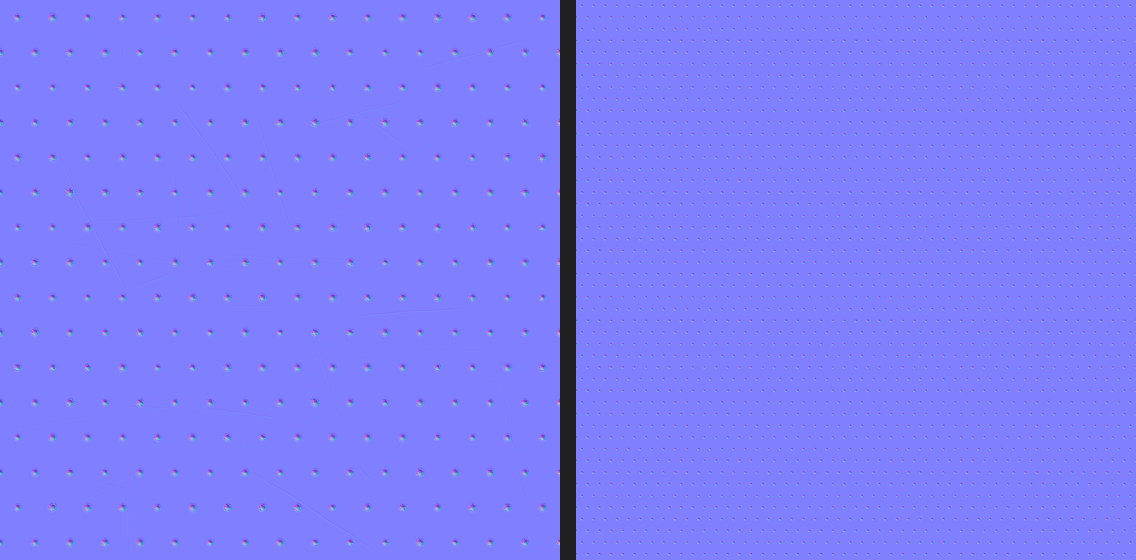
Left, the tile; right, the same tile 3 across and 3 down.
Write a Shadertoy shader that draws this texture map.

```glsl
vec2 hash22(vec2 p) {
    vec3 q = fract(p.xyx * vec3(0.1031, 0.1030, 0.0973));
    q += dot(q, q.yzx + 33.33);
    return fract((q.xx + q.yz) * q.zy);
}

float cornerSlope(vec2 corner, vec2 offset, vec2 period) {
    float angle = 6.2832 * hash22(mod(corner, period) + 7.0).x;
    return dot(vec2(cos(angle), sin(angle)), offset);
}

// Gradient noise that wraps after a whole number of cells
float gradientNoise(vec2 p, vec2 period) {
    p *= period;
    vec2 i = floor(p), f = fract(p);
    vec2 u = f * f * f * (f * (f * 6.0 - 15.0) + 10.0);
    vec2 e = vec2(1.0, 0.0);
    float low = mix(cornerSlope(i, f, period), cornerSlope(i + e.xy, f - e.xy, period), u.x);
    float high = mix(cornerSlope(i + e.yx, f - e.yx, period), cornerSlope(i + e.xx, f - e.xx, period), u.x);
    return mix(low, high, u.y);
}

// Staggered perforations, 16 by 16: x is height, y is how deep inside the hole
vec2 perforation(vec2 p) {
    vec2 grid = p * 16.0;
    grid.x += 0.5 * mod(floor(grid.y) + 1.0, 2.0);
    vec2 wear = hash22(mod(floor(grid), 16.0) + 41.0);
    float radius = mix(0.0040, 0.0053, wear.x);
    float d = length(fract(grid) - 0.5) / 16.0 / radius;
    if (d > 3.0) return vec2(0.0);

    float ragged = gradientNoise(p, vec2(310.0));
    d += ragged * mix(0.1, 0.6, wear.y) * smoothstep(0.4, 1.2, d);
    float bowl = 0.0030 * (smoothstep(0.2, 1.1, d) - 1.0);
    float lip = 0.0005 * (smoothstep(0.9, 1.8, d) - 1.0);
    return vec2(bowl + lip, 1.0 - smoothstep(0.8, 1.6, d));
}

// Straight hairline creases, mostly running down to the right
float creaseHeight(vec2 p) {
    float wander = 0.005 * gradientNoise(p, vec2(9.0)) + 0.0012 * gradientNoise(p, vec2(47.0));
    float h = 0.0;
    for (int i = 0; i < 84; i++) {
        vec2 seed = vec2(float(i), 3.0);
        vec2 shape = hash22(seed + 19.0), look = hash22(seed + 83.0);
        vec2 q = fract(p - hash22(seed) + 0.5) - 0.5;
        float angle = -0.55 + 2.6 * (shape.x - 0.5);
        float c = cos(angle), s = sin(angle);
        q = vec2(c * q.x + s * q.y, c * q.y - s * q.x);
        q.y += wander + 0.6 * (look.x - 0.5) * q.x * q.x;
        if (abs(q.y) > 0.004) continue;
        float halfLength = mix(0.03, 0.22, shape.y);
        float fade = 1.0 - smoothstep(0.4 * halfLength, halfLength, abs(q.x));
        float depth = mix(0.000015, 0.00012, pow(look.y, 4.0));
        h -= depth * fade * exp(-pow(q.y / 0.0011, 2.0));
    }
    return h;
}

float surfaceHeight(vec2 p) {
    float grain = 0.00004 * gradientNoise(p, vec2(61.0, 97.0)) + 0.00002 * gradientNoise(p, vec2(173.0));
    return perforation(p).x + creaseHeight(p) + grain;
}

void mainImage(out vec4 fragColor, in vec2 fragCoord) {
    vec2 uv = fragCoord / iResolution.xy;

    // Central differences, never finer than one pixel
    vec2 e = vec2(max(0.0007, 0.5 / iResolution.y), 0.0);
    vec2 slope = vec2(surfaceHeight(uv + e.xy) - surfaceHeight(uv - e.xy),
                      surfaceHeight(uv + e.yx) - surfaceHeight(uv - e.yx)) / (2.0 * e.x);

    // Pack the normal into colour, shortened inside the rough holes
    vec3 normal = normalize(vec3(-slope, 1.0));
    normal *= 1.0 - 0.2 * perforation(uv).y;
    fragColor = vec4(0.5 + 0.5 * normal, 1.0);
}
```
